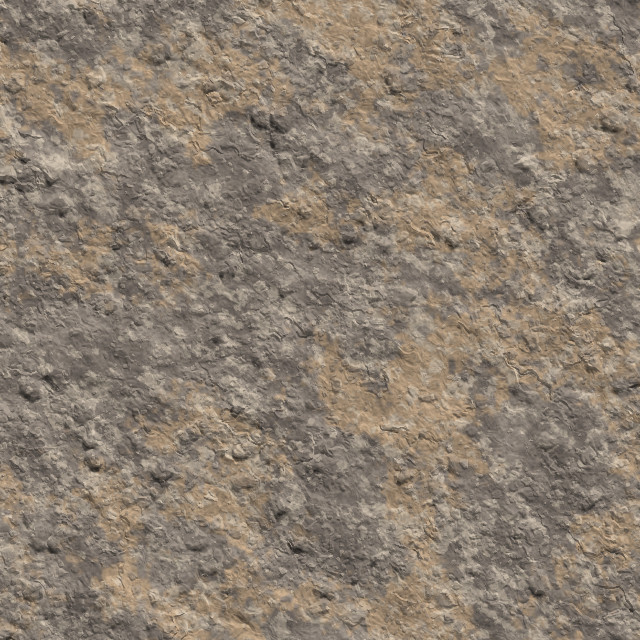
A three.js fragment shader for this texture:

```glsl
// Weathered rock face: grey stone with ochre dirt, pale flecks and loose rubble.
// A height field of slanted fbm, broken ledges and scattered angular stones is
// lit from above by its slope, with a short cast shadow for the crevices.

#define LIGHT_DIR vec2(0.35, 0.94)
#define RELIEF 0.036
#define LEDGE_HEIGHT 0.008
#define STONE_AMOUNT 0.95
#define SLOPE_CONTRAST 0.29
#define SHADOW_DEPTH 0.48
#define ROCK_DARK vec3(0.43, 0.397, 0.37)
#define ROCK_LIGHT vec3(0.53, 0.492, 0.455)
#define DIRT vec3(0.66, 0.56, 0.445)
#define PALE vec3(0.69, 0.645, 0.58)

varying vec2 vUv;

float hash(vec2 p) {
  vec3 q = fract(p.xyx * 0.1031);
  q += dot(q, q.yzx + 33.33);
  return fract((q.x + q.y) * q.z);
}

float noise(vec2 p) {
  vec2 i = floor(p), f = fract(p);
  vec2 u = f * f * f * (f * (f * 6.0 - 15.0) + 10.0);
  return mix(mix(hash(i), hash(i + vec2(1.0, 0.0)), u.x),
             mix(hash(i + vec2(0.0, 1.0)), hash(i + 1.0), u.x), u.y);
}

float fbm(vec2 p) {
  float sum = 0.0, amp = 0.5;
  for (int i = 0; i < 6; i++) {
    sum += amp * noise(p);
    p = mat2(0.8, 0.6, -0.6, 0.8) * p * 2.03 + 17.7;
    amp *= 0.54;
  }
  return sum;
}

// Axes along and across the slanted bedding.
vec2 bedding(vec2 p) {
  return vec2(dot(p, vec2(0.8, -0.6)) * 0.7, dot(p, vec2(0.6, 0.8)));
}

// One layer of angular stones: x height, y cover, z tone.
vec3 stones(vec2 p, float scale) {
  vec2 g = p * scale;
  g += 0.3 * (vec2(noise(g * 2.7), noise(g * 2.7 + 50.0)) - 0.5);
  vec2 cell = floor(g);
  vec3 best = vec3(0.0);
  for (int y = -1; y <= 1; y++) {
    for (int x = -1; x <= 1; x++) {
      vec2 id = cell + vec2(float(x), float(y));
      float size = hash(id + 11.3);
      float radius = mix(0.22, 0.58, size * size);
      float angle = 6.283 * hash(id + 23.9);
      vec2 d = g - id - vec2(hash(id + 5.1), hash(id + 71.7));
      d = mat2(cos(angle), sin(angle), -sin(angle), cos(angle)) * d;
      float tilt = 1.0 + 0.5 * d.x / radius;
      d = abs(d) * vec2(0.85, 1.3);
      float dist = max(d.x + 0.45 * d.y, d.y + 0.15 * d.x) / radius;
      float cluster = noise(id * 9.0 / scale + 40.0);
      float present = step(hash(id + 91.3), STONE_AMOUNT * cluster);
      float dome = present * radius * tilt * smoothstep(1.05, 0.45, dist);
      if (dome > best.x) {
        best = vec3(dome, smoothstep(1.0, 0.75, dist), hash(id + 37.1));
      }
    }
  }
  return vec3(best.x * 0.36 / scale, best.yz);
}

// Whole surface: x height, y stone cover, z stone tone.
vec3 surface(vec2 p) {
  vec2 warp = vec2(noise(p * 60.0), noise(p * 60.0 + 50.0)) - 0.5;
  vec2 q = bedding(p + warp * 0.011);
  float height = RELIEF * fbm(q * 13.0);

  // Ledges climb slowly and break off sharply
  float level = fract(fbm(q * 10.0 + 31.0) * 5.0);
  float broken = smoothstep(0.5, 0.8, noise(p * 22.0 + 8.0));
  height += LEDGE_HEIGHT * broken * level * (1.0 - smoothstep(0.8, 1.0, level));

  // Rubble from coarse to fine
  float cover = 0.0, tone = 0.5, scale = 24.0;
  for (int i = 0; i < 3; i++) {
    vec3 s = stones(p, scale);
    height += s.x;
    tone = mix(tone, s.z, s.y);
    cover = max(cover, s.y);
    scale *= 2.1;
  }
  return vec3(height, cover, tone);
}

void main() {
  vec2 p = vUv;
  vec3 here = surface(p);
  float slope = (here.x - surface(p + LIGHT_DIR * 0.002).x) / 0.002;
  float blocker = surface(p + LIGHT_DIR * 0.009).x - here.x;

  // Grey rock with ochre dirt in ragged patches
  vec3 color = mix(ROCK_DARK, ROCK_LIGHT, smoothstep(0.36, 0.7, fbm(p * 24.0 + 3.0)));
  float dirt = fbm(bedding(p) * 11.0 + 63.0) + 0.22 * (noise(p * 95.0) - 0.5);
  color = mix(color, DIRT, 0.8 * smoothstep(0.53, 0.70, dirt));

  // Pale mineral flecks, then stones with their own tone
  float fleck = fbm(bedding(p) * 65.0 + 19.0) + 0.2 * (noise(p * 8.0 + 90.0) - 0.5);
  color = mix(color, PALE, 0.7 * smoothstep(0.57, 0.71, fleck));
  vec3 stoneColor = mix(ROCK_DARK, PALE, here.z * here.z);
  color = mix(color, stoneColor, 0.45 * here.y);

  // Slope light, cast shadow and fine grain
  float light = 1.0 + SLOPE_CONTRAST * clamp(slope, -1.1, 0.8);
  light *= 1.0 - SHADOW_DEPTH * smoothstep(0.0045, 0.013, blocker);
  light += 0.16 * (noise(p * 250.0) - 0.5);
  gl_FragColor = vec4(color * light, 1.0);
}
```
